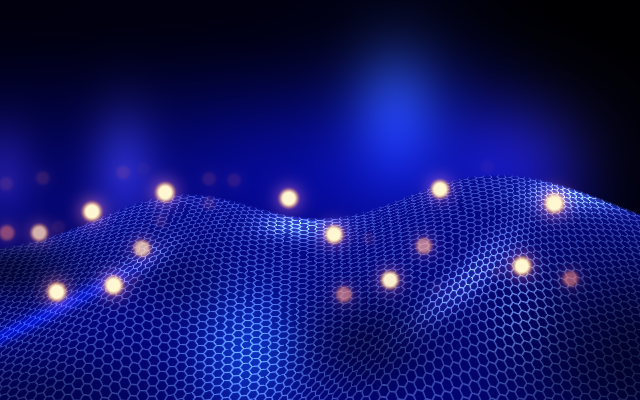
Write a WebGL 2 fragment shader that draws this background.

```glsl
#version 300 es
precision highp float;
// A rolling surface of glowing blue hexagons under a dark, softly lit sky.
// Two hills form the skyline; a hexagon grid is bent along depth and folds,
// then warm out-of-focus lights are added on top.

#define CELLS_ACROSS 36.0
#define ROW_DENSITY 27.0
#define ROW_PERSPECTIVE 0.22
#define LINE_WIDTH 0.05
#define FOLD_SQUEEZE 1.9
#define LIGHT_RADIUS 0.027
#define FAINT_LIGHTS 14
#define MAIN_LIGHTS 16

uniform vec2 u_resolution;
out vec4 outColor;

const vec3 WARM_CORE = vec3(1.0, 0.97, 0.82);
const vec3 WARM_RIM = vec3(1.0, 0.48, 0.25);
const vec3 PALE_TEAL = vec3(0.60, 0.82, 0.85);

// Position and strength of the leading lights
const vec3 LIGHTS[MAIN_LIGHTS] = vec3[](
    vec3(0.230, 0.471, 1.0), vec3(0.413, 0.519, 1.0),
    vec3(0.722, 0.504, 0.95), vec3(0.835, 0.414, 0.9),
    vec3(1.100, 0.527, 0.85), vec3(1.386, 0.492, 1.15),
    vec3(1.305, 0.335, 0.95), vec3(0.284, 0.287, 1.0),
    vec3(0.142, 0.270, 1.0), vec3(0.355, 0.379, 0.65),
    vec3(0.975, 0.300, 0.8), vec3(1.060, 0.385, 0.55),
    vec3(0.860, 0.264, 0.5), vec3(0.098, 0.418, 0.65),
    vec3(1.426, 0.303, 0.45), vec3(0.017, 0.418, 0.4));

float bell(float x) { return exp(-x * x); }

float glow(vec2 p, vec2 center, vec2 size) {
    vec2 d = (p - center) / size;
    return exp(-dot(d, d));
}

vec3 hash3(float n) {
    vec3 q = fract(vec3(n) * vec3(0.1031, 0.1030, 0.0973));
    q += dot(q, q.yzx + 33.33);
    return fract((q.xxy + q.yzz) * q.zyx);
}

// Skyline height of the two hills
float ridge(float x) {
    return 0.365 + 0.145 * bell((x - 0.46) / 0.30)
         + 0.195 * bell((x - 1.23) / 0.36) + 0.03 * smoothstep(1.2, 1.6, x);
}

// Distance to the nearest edge of a unit hexagon grid
float hexEdge(vec2 p) {
    vec2 period = vec2(1.7320508, 1.0);
    vec2 a = mod(p, period) - 0.5 * period;
    vec2 b = mod(p - 0.5 * period, period) - 0.5 * period;
    vec2 g = abs(dot(a, a) < dot(b, b) ? a : b);
    return 0.5 - max(g.y, dot(g, vec2(0.8660254, 0.5)));
}

vec3 sky(vec2 p) {
    vec3 c = mix(vec3(0.01, 0.015, 0.42), vec3(0.0, 0.0, 0.06), smoothstep(0.46, 0.96, p.y));
    c *= 1.0 - 0.88 * smoothstep(1.22, 1.62, p.x + 0.5 * (p.y - 0.5));
    c += vec3(0.01, 0.02, 0.18) * glow(p, vec2(0.68, 0.60), vec2(0.36, 0.20));
    c += vec3(0.10, 0.19, 0.38) * glow(p, vec2(0.99, 0.735), vec2(0.115, 0.16));
    c += vec3(0.02, 0.04, 0.22) * glow(p, vec2(1.04, 0.63), vec2(0.26, 0.24));
    c += vec3(0.12, 0.12, 0.30) * glow(p, vec2(0.31, 0.58), vec2(0.085, 0.15));
    c += vec3(0.08, 0.07, 0.32) * glow(p, vec2(1.32, 0.61), vec2(0.17, 0.15));
    c += vec3(0.09, 0.07, 0.20) * glow(p, vec2(0.01, 0.57), vec2(0.08, 0.12));
    return c;
}

vec3 surface(vec2 p, float depth) {
    // Signed distances to the two folds that sweep down to the left
    vec2 d = p.y - vec2(0.157, 0.14);
    vec2 fold = p.x - vec2(0.0, 0.98) - vec2(2.1, 1.35) * d + vec2(1.2, 1.0) * d * d;

    // Grid coordinates: rows follow the hills, columns bunch at the folds
    float row = max(depth, 0.0);
    row += 0.7 * (ridge(p.x + 0.8 * row) - ridge(p.x));
    float column = (p.x - 0.8) * CELLS_ACROSS * (1.0 + 0.2 * exp(-4.0 * row));
    column += FOLD_SQUEEZE * (tanh(fold.x / 0.09) + tanh(fold.y / 0.10));
    float edge = hexEdge(vec2(column, ROW_DENSITY * log(row + ROW_PERSPECTIVE)));
    float blur = fwidth(edge) + 0.001;
    float line = 1.0 - smoothstep(LINE_WIDTH - 0.6 * blur, LINE_WIDTH + 0.9 * blur, edge);

    // Shading of the cells
    float rim = exp(-max(depth, 0.0) / 0.035);
    float pool = glow(p, vec2(0.62, 0.12), vec2(0.12, 0.15));
    float leftFold = bell(fold.x / 0.045) * (1.0 - smoothstep(0.24, 0.38, p.y));
    float paleFold = bell(fold.x / 0.06) * glow(p, vec2(0.37, 0.34), vec2(0.10, 0.07));
    float rightFold = bell(fold.y / 0.06) * glow(p, vec2(1.17, 0.30), vec2(0.20, 0.13));
    float shade = 1.0 - 0.65 * glow(p, vec2(1.62, 0.10), vec2(0.36, 0.28));
    shade *= 1.0 - 0.60 * glow(p, vec2(0.0, 0.33), vec2(0.20, 0.09));
    shade *= 1.0 - 0.42 * glow(p, vec2(0.92, 0.14), vec2(0.17, 0.13));
    shade *= 1.0 - 0.40 * glow(p, vec2(0.06, 0.0), vec2(0.35, 0.14));
    shade *= 1.0 - 0.20 * glow(p, vec2(0.46, 0.30), vec2(0.12, 0.10));
    vec3 c = vec3(0.01, 0.02, 0.50) * shade;
    c += vec3(0.04, 0.17, 0.26) * pool + vec3(0.01, 0.06, 0.34) * leftFold;
    c += vec3(0.10, 0.11, 0.16) * (rightFold + 0.6 * paleFold) + vec3(0.03, 0.04, 0.10) * rim;

    // Mesh lines, brightest on glints
    float glint = glow(p, vec2(0.74, 0.435), vec2(0.09, 0.03))
                + glow(p, vec2(1.46, 0.515), vec2(0.14, 0.04));
    float shine = glint + 0.5 * pool + 0.8 * rightFold + 0.5 * paleFold
                + 0.6 * glow(p, vec2(1.30, 0.23), vec2(0.09, 0.12));
    c += line * (vec3(0.26, 0.33, 0.32) * shade + PALE_TEAL * 0.6 * shine);
    return c + PALE_TEAL * 0.25 * glint;
}

// Soft disc with a warm halo; weak lights turn rosy
vec3 bokeh(vec3 base, vec2 p, vec2 center, float strength) {
    float r = LIGHT_RADIUS * (0.7 + 0.3 * strength);
    float d = length(p - center);
    float disc = 1.0 - smoothstep(0.5 * r, 1.15 * r, d);
    vec3 core = mix(WARM_CORE, vec3(1.0, 0.72, 0.45), smoothstep(0.5 * r, r, d));
    vec3 tint = mix(vec3(0.90, 0.40, 0.40), core, smoothstep(0.3, 0.8, strength));
    base += WARM_RIM * 0.45 * strength * bell(d / (1.35 * r));
    return mix(base, tint, disc * min(1.2 * strength, 1.0));
}

void main() {
    vec2 p = gl_FragCoord.xy / u_resolution.y;
    p.x *= 1.6 * u_resolution.y / u_resolution.x;
    float depth = ridge(p.x) - p.y;
    vec3 color = mix(sky(p), surface(p, depth), smoothstep(-0.005, 0.005, depth));

    for (int i = 0; i < FAINT_LIGHTS; i++) {
        vec3 h = hash3(float(i) + 7.0);
        color = bokeh(color, p, vec2(1.6 * h.x, 0.26 + 0.34 * h.y), 0.03 + 0.08 * h.z);
    }
    for (int i = 0; i < MAIN_LIGHTS; i++) {
        color = bokeh(color, p, LIGHTS[i].xy, LIGHTS[i].z);
    }
    outColor = vec4(clamp(color, 0.0, 1.0), 1.0);
}
```
